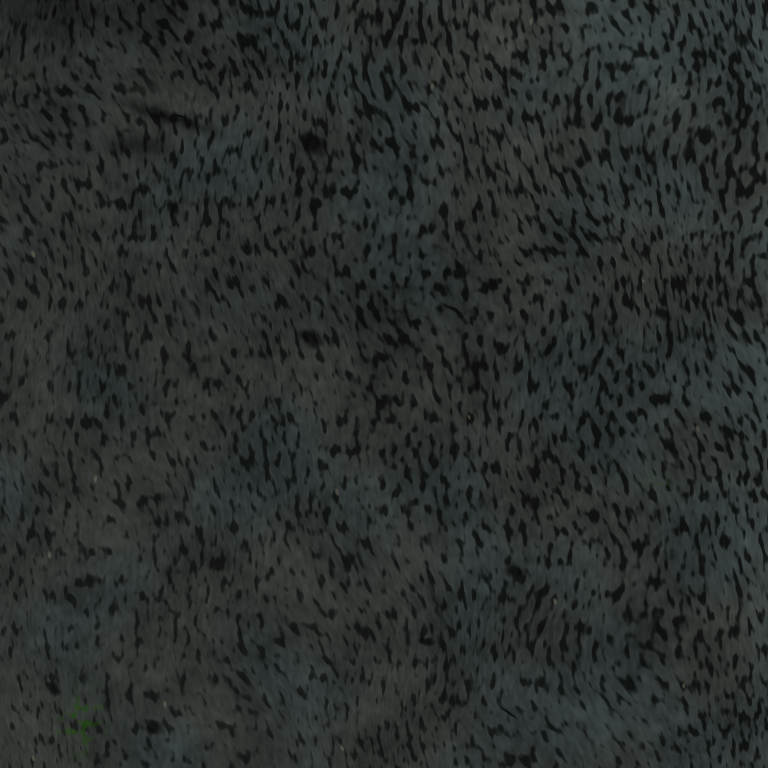
This texture is drawn by a three.js fragment shader. Its source:

```glsl
// Dark weathered stone with soft upright pits, a chipped ledge and specks of moss
#define STONE vec3(0.192, 0.206, 0.194)
#define COOL_TINT vec3(0.95, 1.01, 1.06)
#define MOSS vec3(0.13, 0.27, 0.07)
#define FLECK vec3(0.40, 0.39, 0.32)
#define PIT_SCALE vec2(105.0, 47.0)
#define PIT_DEPTH 0.62
#define FIBRE_SCALE vec2(200.0, 75.0)
#define FIBRE_GAIN 0.20
#define BLOTCH_GAIN 0.24
#define LEAN 0.14

varying vec2 vUv;

float hash(vec2 p) {
  vec3 q = fract(p.xyx * vec3(0.1031, 0.1030, 0.0973));
  q += dot(q, q.yzx + 33.33);
  return fract((q.x + q.y) * q.z);
}

float cornerSlope(vec2 cell, vec2 offset) {
  float angle = 6.2832 * hash(cell);
  return dot(vec2(cos(angle), sin(angle)), offset);
}

// Gradient noise, centred on zero
float noise(vec2 p) {
  vec2 i = floor(p), f = fract(p);
  vec2 u = f * f * f * (f * (f * 6.0 - 15.0) + 10.0);
  vec2 e = vec2(1.0, 0.0);
  float low = mix(cornerSlope(i, f), cornerSlope(i + e, f - e), u.x);
  float high = mix(cornerSlope(i + e.yx, f - e.yx), cornerSlope(i + 1.0, f - 1.0), u.x);
  return mix(low, high, u.y);
}

float fbm(vec2 p) {
  float sum = 0.0, gain = 1.0;
  for (int i = 0; i < 4; i++) {
    sum += gain * noise(p);
    p = p * 2.1 + 17.3;
    gain *= 0.6;
  }
  return sum;
}

vec2 rotate(vec2 p, float angle) {
  float c = cos(angle), s = sin(angle);
  return vec2(c * p.x + s * p.y, c * p.y - s * p.x);
}

float glow(vec2 p, vec2 centre, vec2 radius) {
  vec2 d = (p - centre) / radius;
  return exp(-dot(d, d));
}

// Soft ellipses scattered one per cell, with a chance of being present
float scatter(vec2 p, float cells, float chance, vec2 radius, float angle, float seed) {
  float mask = 0.0;
  vec2 home = floor(p * cells);
  for (int y = -1; y <= 1; y++) {
    for (int x = -1; x <= 1; x++) {
      vec2 cell = home + vec2(float(x), float(y));
      vec2 key = cell + seed;
      vec2 centre = (cell + vec2(hash(key + 3.7), hash(key + 8.1))) / cells;
      float turn = angle + 0.8 * (hash(key + 5.3) - 0.5);
      float size = mix(0.6, 1.2, hash(key + 6.9));
      float d = length(rotate(p - centre, turn) / (radius * size));
      mask = max(mask, step(hash(key), chance) * (1.0 - smoothstep(0.3, 1.1, d)));
    }
  }
  return mask;
}

void main() {
  vec2 p = vUv;

  // Grain coordinates: leaning, with a slowly wandering direction
  vec2 grain = p + vec2(LEAN * p.y + 0.05 * noise(p * 4.0), 0.02 * noise(p * 5.0 + 9.0));
  vec2 rough = p + 0.006 * vec2(noise(p * 60.0), noise(p * 60.0 + 31.0));

  // Broad light: bright upper right and right rim, dark upper left
  float light = 0.99 + 0.20 * glow(p, vec2(0.85, 1.0), vec2(0.35, 0.25));
  light += 0.28 * glow(p, vec2(1.02, 0.42), vec2(0.07, 0.4));
  light -= 0.42 * glow(p, vec2(0.08, 1.02), vec2(0.2, 0.11));
  light -= 0.10 * glow(p, vec2(0.45, 0.62), vec2(0.35, 0.14));
  float blotch = fbm(p * vec2(11.0, 9.0));
  light += BLOTCH_GAIN * blotch + FIBRE_GAIN * noise(grain * FIBRE_SCALE);
  light += 0.16 * noise(grain * vec2(70.0, 45.0) + 50.0);

  // Small pits, denser towards the upper right
  float relief = noise(grain * PIT_SCALE) + 0.4 * noise(grain * PIT_SCALE * 1.9 + 40.0);
  relief += 0.16 * blotch + 0.07 - 0.08 * (p.x + p.y);
  float pit = 1.0 - smoothstep(-0.42, -0.02, relief);
  float depth = PIT_DEPTH * mix(0.85, 1.1, smoothstep(0.3, 1.4, p.x + p.y));

  // Large hollows and thin scratches
  float hollow = scatter(rough, 6.0, 0.28, vec2(0.021, 0.013), -0.5, 11.0);
  float scratch = scatter(rough, 4.0, 0.16, vec2(0.026, 0.0035), -0.5, 47.0);

  // Chipped ledge: a pale sliver above its shadow
  vec2 ledge = rotate(rough - vec2(0.22, 0.868), -0.3);
  float sliver = glow(ledge, vec2(0.0, 0.005), vec2(0.05, 0.014));
  float shadow = glow(ledge, vec2(0.01, -0.02), vec2(0.06, 0.008));
  shadow += 0.7 * glow(rough, vec2(0.18, 0.81), vec2(0.04, 0.014));

  light *= 1.0 - depth * pit * (1.0 - 0.7 * sliver);
  light *= 1.0 - 0.65 * max(hollow, scratch);
  light *= (1.0 + 0.12 * sliver) * (1.0 - 0.6 * min(shadow, 1.0));
  vec3 color = STONE * max(light, 0.22);
  color *= mix(vec3(1.0), COOL_TINT, smoothstep(-0.1, 0.5, noise(p * 7.0 + 21.0) + 0.3 * p.x));

  // Moss specks and rare pale flecks
  float patches = glow(p, vec2(0.105, 0.06), vec2(0.025, 0.035));
  patches += 0.55 * glow(p, vec2(0.86, 0.37), vec2(0.02, 0.012));
  float moss = patches * smoothstep(0.05, 0.3, noise(p * 95.0 + 5.0));
  float fleck = scatter(p, 9.0, 0.1, vec2(0.003, 0.006), 0.2, 83.0);
  color = mix(color, MOSS, 0.8 * min(moss, 1.0));
  color = mix(color, FLECK, 0.6 * fleck);

  gl_FragColor = vec4(color, 1.0);
}
```
